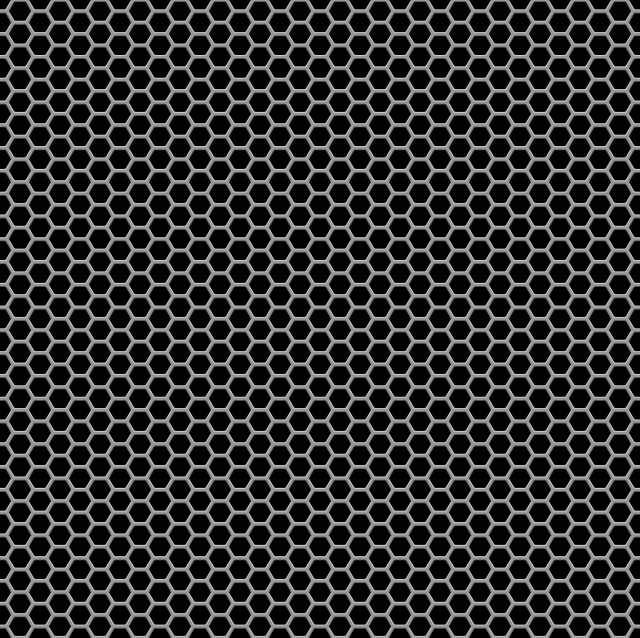
Give the GLSL for this texture, as a Shadertoy shader.

```glsl
// Seamless metal honeycomb grille: bevelled grey hexagonal wires over black holes.

const vec2  REPEATS     = vec2(16.0, 28.0);     // column pairs across, cells down
const float BEVEL_START = 0.050;                // distances in cell heights from wire centre
const float HOLE_EDGE   = 0.088;
const float CORNER      = 0.050;                // rounding of the hole corners
const float SOFTNESS    = 0.020;                // least half width of an edge ramp
const float LIGHT_BLEND = 0.140;                // height over which light turns to shade
const vec3  HOLE        = vec3(0.008);
const vec3  WIRE        = vec3(0.590);
const vec3  HIGHLIGHT   = vec3(0.830);
const vec3  SHADE       = vec3(0.370, 0.370, 0.378);

const float SQRT3 = 1.7320508;

// Offset from the nearest centre of a flat-topped hexagon lattice of unit height
vec2 hexOffset(vec2 p) {
    vec2 period = vec2(SQRT3, 1.0);
    vec2 a = mod(p + 0.5 * period, period) - 0.5 * period;
    vec2 b = mod(p, period) - 0.5 * period;
    return dot(a, a) < dot(b, b) ? a : b;
}

float smoothMax(float a, float b, float k) {
    float h = max(k - abs(a - b), 0.0) / k;
    return max(a, b) + 0.25 * k * h * h;
}

// Distance inward from the centre line of the surrounding wire
float wireDistance(vec2 q) {
    q = abs(q);
    return 0.5 - smoothMax(q.y, dot(q, vec2(0.5 * SQRT3, 0.5)), CORNER);
}

void mainImage(out vec4 fragColor, in vec2 fragCoord) {
    vec2 uv = fragCoord / iResolution.xy;
    vec2 q = hexOffset(uv * REPEATS * vec2(SQRT3, 1.0));
    float d = wireDistance(q);
    float ramp = max(SOFTNESS, 0.65 * REPEATS.y / iResolution.y);

    // Lower rims of each hole catch the light, upper rims fall into shade
    float lit = 1.0 - smoothstep(-LIGHT_BLEND, LIGHT_BLEND, q.y);
    vec3 rim = mix(SHADE, HIGHLIGHT, lit);
    vec3 metal = mix(WIRE, rim, smoothstep(BEVEL_START - ramp, BEVEL_START + ramp, d));

    // Open the hole
    float hole = smoothstep(HOLE_EDGE - ramp, HOLE_EDGE + ramp, d);
    fragColor = vec4(mix(metal, HOLE, hole), 1.0);
}
```
